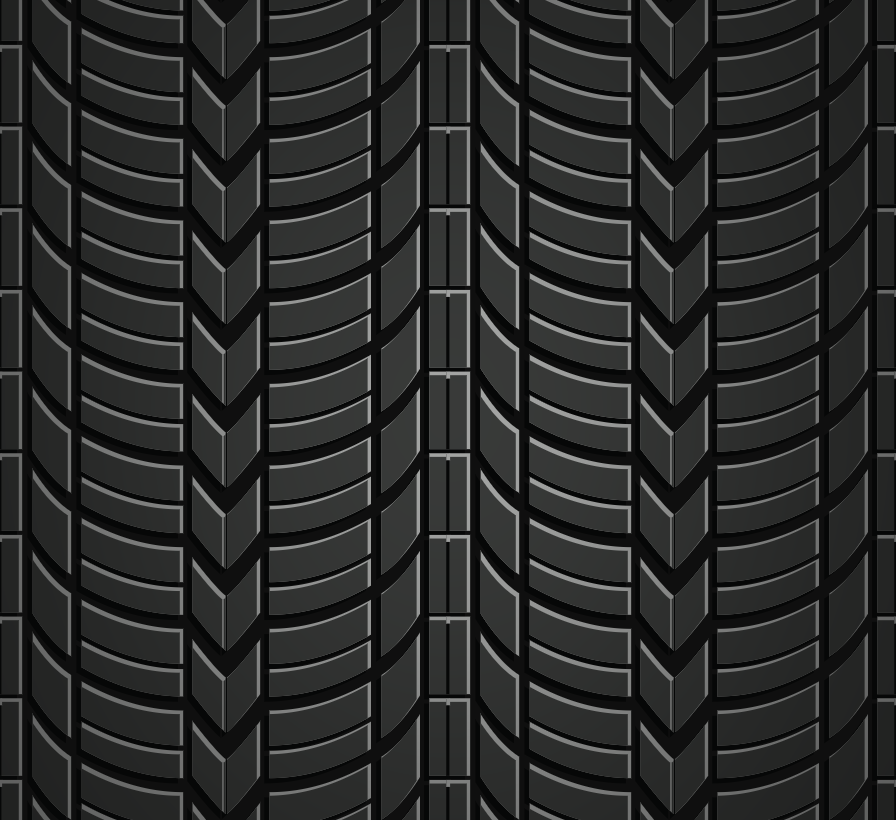
A Shadertoy shader for this pattern:

```glsl
#define REPEATS 2.0              // tread bands across the canvas
#define BAND 384.0               // band width, in design units
#define PITCH 70.0               // height of one row of blocks
#define AXIS 194.0               // centre of the chevron in a band
#define BEVEL vec2(2.9, -3.1)    // towards the light, y pointing down
#define SHADOW vec2(4.5, -4.5)
#define GROOVE_COLOR vec3(0.058, 0.060, 0.059)
#define SHADOW_COLOR vec3(0.025, 0.026, 0.026)
#define FACE_COLOR vec3(0.222, 0.228, 0.223)
#define BEVEL_COLOR vec3(0.64, 0.645, 0.64)

// Height of the upper block edge at distance d from the band axis
float edgeCurve(float d) {
    if (d < 33.0) return 91.0 - 33.0 * pow(max(d, 0.0) / 29.0, 1.15);
    float t = (d - 37.0) / 87.0;
    float outer = max(d - 133.0, 0.0);
    return 49.0 - 25.0 * t * t - 0.011 * outer * outer;
}

float slab(float x, float left, float right) {
    return max(left - x, x - right);
}

// Distance to a stack of bars, one per row, measured from the top edge
float rows(float y, float top, float height) {
    float v = mod(y - top - 0.5 * height + 0.5 * PITCH, PITCH) - 0.5 * PITCH;
    return abs(v) - 0.5 * height;
}

float ribX(float x) {
    return mod(x + 0.5 * BAND, BAND) - 0.5 * BAND;
}

// Signed distance to all raised blocks
float tread(vec2 p) {
    float d = abs(mod(p.x, BAND) - AXIS);
    float y = p.y - edgeCurve(d);
    float slope = edgeCurve(d + 0.5) - edgeCurve(d - 0.5);
    float tilt = inversesqrt(1.0 + slope * slope);

    float chevron = max(slab(d, 0.6, 29.0), rows(y, 0.0, 47.0) * tilt);
    float pair = min(rows(y, 0.0, 30.0), rows(y, 34.5, 23.5));
    float middle = max(slab(d, 37.0, 124.0), pair * tilt);
    float shoulder = max(slab(d, 133.0, 166.0), rows(y, 0.0, 54.0) * tilt);
    float rib = max(slab(ribX(p.x), -16.0, 19.0), rows(p.y, 38.5, 66.5));
    return min(min(chevron, middle), min(shoulder, rib));
}

float cover(float dist, float pixel) {
    return clamp(0.5 - dist / pixel, 0.0, 1.0);
}

void mainImage(out vec4 fragColor, in vec2 fragCoord) {
    float pixel = REPEATS * BAND / iResolution.x;
    vec2 p = vec2(fragCoord.x, iResolution.y - fragCoord.y) * pixel;

    // Light pooled around the middle
    vec2 c = fragCoord / iResolution.xy - 0.5;
    float light = mix(0.52, 1.0, exp(-5.5 * c.x * c.x - 3.0 * c.y * c.y));

    // Raised blocks: cast shadow, lit bevel, then the flat face
    float block = cover(tread(p), pixel);
    float face = block * cover(tread(p + BEVEL), pixel);
    float shadow = cover(tread(p + SHADOW), pixel);
    vec3 color = mix(GROOVE_COLOR, SHADOW_COLOR, shadow);
    color = mix(color, BEVEL_COLOR * light, block);
    color = mix(color, FACE_COLOR * light, face);

    // Split of the narrow rib with a bright notch on top
    float rx = ribX(p.x);
    float seam = max(slab(rx, -1.5, 1.2), rows(p.y, 38.5, 66.5));
    float notch = max(slab(rx, -1.5, 1.8), rows(p.y, 38.5, 6.0));
    color = mix(color, SHADOW_COLOR, cover(seam, pixel));
    color = mix(color, BEVEL_COLOR * light, cover(notch, pixel));

    fragColor = vec4(color, 1.0);
}
```
